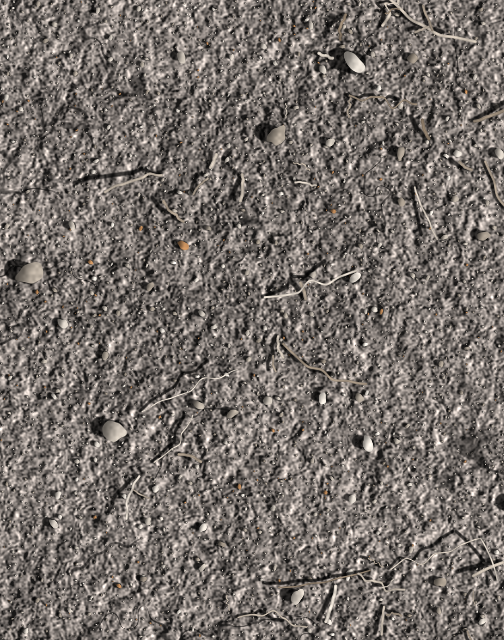
This texture is drawn by a WebGL 2 fragment shader. Its source:

```glsl
#version 300 es
precision highp float;
// Dry grey soil in low sunlight, strewn with pale grit, pebbles and straw.
// Embossed value noise forms the soil; hashed grids scatter the stones, and
// clustered bent strands throw long shadows away from the sun.

#define SUN vec2(0.96, -0.28)
#define SOIL_TONE 0.465
#define RELIEF 1.55
#define GRAIN 0.34
#define CRACK_DEPTH 0.5
#define SHADOW_DEPTH 0.72
#define STRAW_COUNT 54
#define STRAWS_PER_CLUSTER 5
#define STRAW_WIDTH 0.0021
#define WARM_TINT vec3(1.05, 0.99, 0.95)

uniform vec2 u_resolution;
out vec4 fragColor;

vec4 hash4(vec2 p) {
    vec4 q = fract(p.xyxy * vec4(0.1031, 0.1030, 0.0973, 0.1099));
    q += dot(q, q.wzxy + 33.33);
    return fract((q.xxyz + q.yzzw) * q.zywx);
}

float noise(vec2 p) {
    vec2 i = floor(p), f = fract(p);
    f = f * f * (3.0 - 2.0 * f);
    return mix(mix(hash4(i).x, hash4(i + vec2(1, 0)).x, f.x),
               mix(hash4(i + vec2(0, 1)).x, hash4(i + 1.0).x, f.x), f.y);
}

mat2 turn(float a) {
    return mat2(cos(a), sin(a), -sin(a), cos(a));
}

float soilHeight(vec2 p) {
    float h = 0.0, weight = 0.5, freq = 55.0;
    for (int i = 0; i < 3; i++) {
        p = turn(0.9) * p + 3.7;
        h += weight * noise(p * freq);
        freq *= 2.1;
        weight *= 0.68;
    }
    return h;
}

vec3 soil(vec2 p) {
    vec2 warped = p + 0.008 * vec2(noise(p * 45.0), noise(p * 45.0 + 19.0));
    float slope = soilHeight(warped) - soilHeight(warped + SUN * 0.004);
    float tone = SOIL_TONE + RELIEF * slope;
    tone += GRAIN * (noise(p * 310.0) - 0.5);
    tone += 0.13 * (noise(p * 26.0) - 0.5) + 0.08 * (noise(p * 4.0) - 0.5);
    // Thin broken cracks along the middle contour of a coarse noise
    float contour = abs(noise(warped * 9.0 + 0.4 * noise(p * 40.0)) - 0.5);
    float crack = 1.0 - smoothstep(0.006, 0.028, contour);
    crack *= smoothstep(0.5, 0.68, noise(p * 11.0 + 40.0));
    tone *= 1.0 - CRACK_DEPTH * crack;
    return max(tone, 0.09) * WARM_TINT;
}

float segmentDistance(vec2 p, vec2 a, vec2 b) {
    vec2 d = b - a;
    return length(p - a - d * clamp(dot(p - a, d) / dot(d, d), 0.0, 1.0));
}

// One stone per occupied grid cell; radius is a fraction of the cell
void scatterStones(inout vec3 col, vec2 p, float cells, float density, float size) {
    float px = 1.0 / u_resolution.y;
    vec2 home = floor(p * cells);
    for (int j = -1; j <= 1; j++)
    for (int i = -1; i <= 1; i++) {
        vec2 id = home + vec2(i, j);
        vec4 r = hash4(id + cells * 1.7), s = hash4(id + cells * 2.3 + 71.0);
        if (r.x > density) continue;
        vec2 centre = (id + 0.2 + 0.6 * r.yz) / cells;
        float radius = size * mix(0.45, 1.0, r.w * r.w) / cells;
        vec2 offset = p - centre;
        float shade = segmentDistance(p, centre, centre - SUN * radius * 1.3) - radius * 0.8;
        col *= 1.0 - SHADOW_DEPTH * (1.0 - smoothstep(-px, px * 1.2, shade));
        // Squashed, lumpy outline
        vec2 d = turn(s.x * 6.283) * offset / radius * vec2(0.95, 1.1 + 0.6 * s.y);
        float edge = (length(d) - 0.75 - 0.5 * noise(d * 1.4 + id * 7.0)) * radius;
        float lit = smoothstep(-0.9, 0.35, dot(offset, SUN) / radius);
        vec3 tint = mix(vec3(0.66, 0.61, 0.55), vec3(1.0, 0.97, 0.93), s.z);
        tint = mix(tint, vec3(0.80, 0.58, 0.38), step(0.95, s.w));
        tint *= mix(0.48, 1.0, lit) * (0.9 + 0.2 * noise(p * 190.0));
        col = mix(col, tint, 1.0 - smoothstep(-px, px * 0.7, edge));
    }
}

// Distance to a bent strand
float strand(vec2 p, vec2 a, vec2 b, float bend, float wiggle, float seed) {
    float len = length(b - a);
    vec2 along = (b - a) / len;
    vec2 q = vec2(dot(p - a, along), dot(p - a, vec2(-along.y, along.x)));
    float t = clamp(q.x / len, 0.0, 1.0);
    float arc = 4.0 * t * (1.0 - t);
    q.y -= len * arc * (bend + wiggle * (noise(vec2(t * 6.0, seed)) - 0.5));
    return length(vec2(q.x - t * len, q.y));
}

void scatterStraw(inout vec3 col, vec2 p) {
    float px = 1.0 / u_resolution.y, shadow = 0.0, cover = 0.0;
    vec3 straw = vec3(0.0);
    for (int i = 0; i < STRAW_COUNT; i++) {
        float seed = float(i);
        vec4 r = hash4(vec2(seed, 5.0)), s = hash4(vec2(seed, 23.0));
        vec4 c = hash4(vec2(float(i / STRAWS_PER_CLUSTER), 61.0));
        vec2 root = vec2(0.8 * sqrt(c.x), c.y) + 0.15 * (r.xy - 0.5);
        float len = mix(0.022, 0.18, r.z * r.z * r.z);
        vec2 tip = root + turn(s.x * 6.283) * vec2(len, 0.0);
        float bend = 0.2 * (s.y - 0.5), wiggle = 0.35 * c.z * c.z;
        float width = STRAW_WIDTH * mix(0.45, 1.25, s.z);
        float body = strand(p, root, tip, bend, wiggle, seed);
        // The raised tip throws its shadow further than the root
        vec2 shadowTip = tip - SUN * (0.006 + 0.5 * len * r.w);
        float dark = strand(p, root - SUN * 0.004, shadowTip, bend, wiggle, seed);
        shadow = max(shadow, 1.0 - smoothstep(width * 0.7, width * 1.3 + px * 1.5, dark));
        float mask = 1.0 - smoothstep(width - px * 0.6, width + px * 0.6, body);
        vec3 tint = mix(vec3(0.58, 0.51, 0.43), vec3(0.94, 0.90, 0.85), s.w);
        tint *= 0.85 + 0.3 * noise(p * 120.0) - 0.2 * min(body / width, 1.0);
        straw = mix(straw, tint, mask);
        cover = max(cover, mask);
    }
    col *= 1.0 - SHADOW_DEPTH * shadow;
    col = mix(col, straw / max(cover, 0.001), cover);
}

void main() {
    vec2 p = gl_FragCoord.xy / u_resolution.y;
    vec3 col = soil(p);
    scatterStones(col, p, 105.0, 0.42, 0.24);
    scatterStones(col, p, 38.0, 0.34, 0.19);
    scatterStones(col, p, 15.0, 0.32, 0.15);
    scatterStones(col, p, 8.0, 0.17, 0.17);
    scatterStraw(col, p);
    fragColor = vec4(clamp(col, 0.0, 1.0), 1.0);
}
```
